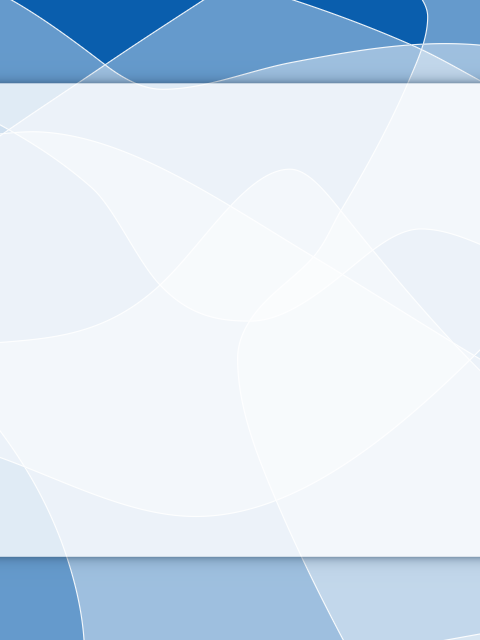
This background is drawn by a Shadertoy shader. Its source:

```glsl
// Overlapping translucent white sheets with thin bright curved edges on deep blue,
// covered by a wide milky panel that casts a soft shadow above and below.
// Every edge is a smooth chain of cubic spans; knots are (position, value, slope).

const vec3 DEEP_BLUE = vec3(0.04, 0.37, 0.68);
const vec3 SHADOW = vec3(0.16, 0.27, 0.38);
const vec3 WHITE = vec3(1.0);
const float SHEET_ALPHA = 0.37;
const float PANEL_ALPHA = 0.80;
const float PANEL_TOP = 0.1735;
const float PANEL_BOTTOM = 1.160;

// Cubic between two knots, continued straight outside them
float span(float x, vec3 a, vec3 b) {
    float w = b.x - a.x;
    float t = clamp((x - a.x) / w, 0.0, 1.0);
    float s = t * t * (3.0 - 2.0 * t);
    float bend = t * (1.0 - t) * w * ((1.0 - t) * a.z - t * b.z);
    return mix(a.y, b.y, s) + bend + min(x - a.x, 0.0) * a.z + max(x - b.x, 0.0) * b.z;
}

float curve3(float x, vec3 a, vec3 b, vec3 c) {
    return x < b.x ? span(x, a, b) : span(x, b, c);
}

float curve5(float x, vec3 a, vec3 b, vec3 c, vec3 d, vec3 e) {
    return x < c.x ? curve3(x, a, b, c) : curve3(x, c, d, e);
}

// Signed distance in pixels from an implicit edge
float edgeDistance(float f) {
    return f / max(length(vec2(dFdx(f), dFdy(f))), 1e-6);
}

float inside(float d) {
    return clamp(d + 0.5, 0.0, 1.0);
}

float stroke(float d, float halfWidth) {
    return clamp(halfWidth + 0.5 - abs(d), 0.0, 1.0);
}

vec3 addSheet(vec3 col, float mask) {
    return mix(col, WHITE, SHEET_ALPHA * mask);
}

void mainImage(out vec4 fragColor, in vec2 fragCoord) {
    // Width runs 0 to 1, depth from the top runs 0 to 4/3
    vec2 uv = fragCoord / iResolution.xy;
    vec2 p = vec2(uv.x, (1.0 - uv.y) * 4.0 / 3.0);
    float x = p.x, y = p.y;

    // Curves spanning the width
    float ribbonTop = curve5(x, vec3(0.024, 0.0, 0.57), vec3(0.219, 0.135, 0.77),
        vec3(0.339, 0.186, 0.0), vec3(0.608, 0.130, -0.19), vec3(1.0, 0.094, 0.09));
    vec3 dive = vec3(0.330, 0.590, 1.1);
    float ribbonLow = x < dive.x
        ? curve3(x, vec3(0.0, 0.260, 0.55), vec3(0.191, 0.391, 0.88), dive)
        : curve5(x, dive, vec3(0.521, 0.669, 0.0), vec3(0.712, 0.573, -0.8),
            vec3(0.877, 0.477, 0.0), vec3(1.0, 0.509, 0.42));
    float leftRoof = curve3(x, vec3(0.0, 0.283, -0.70), vec3(0.219, 0.135, -0.68),
        vec3(0.424, 0.0, -0.65));
    float rightRoof = curve3(x, vec3(0.611, 0.0, 0.33), vec3(0.858, 0.094, 0.44),
        vec3(1.0, 0.168, 0.55));
    float bowl = curve3(x, vec3(0.0, 0.953, 0.36), vec3(0.408, 1.076, 0.0),
        vec3(1.0, 0.729, -1.0));
    float slope = curve5(x, vec3(0.0, 0.279, -0.1), vec3(0.087, 0.275, 0.06),
        vec3(0.226, 0.304, 0.34), vec3(0.653, 0.535, 0.6), vec3(1.0, 0.748, 0.6));
    float hill = curve5(x, vec3(0.0, 0.7135, -0.08), vec3(0.333, 0.594, -0.93),
        vec3(0.604, 0.3525, 0.0), vec3(0.710, 0.439, 1.25), vec3(1.0, 0.772, 1.0));
    float corner = 1.333 - 0.18 * (x - 0.932);

    // Curves running down the canvas
    vec3 waist = vec3(0.535, 0.653, -0.85);
    float sweep = y < waist.x
        ? curve5(y, vec3(0.0, 0.880, 0.6), vec3(0.035, 0.891, 0.0),
            vec3(0.170, 0.851, -0.43), vec3(0.439, 0.710, -0.6), waist)
        : curve5(y, waist, vec3(0.625, 0.556, -1.0), vec3(0.747, 0.495, 0.0),
            vec3(1.049, 0.578, 0.43), vec3(1.333, 0.715, 0.53));
    float leftArc = curve3(y, vec3(0.8976, 0.0, 0.75), vec3(1.16, 0.139, 0.33),
        vec3(1.333, 0.175, 0.07));

    // Positive distances lie below or to the right of an edge
    float d[10] = float[10](
        edgeDistance(y - ribbonTop), edgeDistance(y - ribbonLow),
        edgeDistance(y - leftRoof), edgeDistance(y - rightRoof),
        edgeDistance(y - bowl), edgeDistance(y - slope),
        edgeDistance(y - hill), edgeDistance(y - corner),
        edgeDistance(x - sweep), edgeDistance(x - leftArc));

    // Translucent sheets
    vec3 col = addSheet(DEEP_BLUE, inside(d[0]) * inside(-d[1]));
    col = addSheet(col, inside(d[2]) * inside(d[3]) * inside(-d[4]));
    col = addSheet(col, inside(d[5]) * inside(d[9]));
    col = addSheet(col, inside(d[6]));
    col = addSheet(col, inside(d[7]));
    col = addSheet(col, inside(d[8]));

    // Bright edges
    float lines = 0.0;
    for (int i = 0; i < 10; i++) lines = max(lines, stroke(d[i], 0.0012 * iResolution.x));
    col = mix(col, WHITE, 0.9 * lines);

    // Panel and its shadow
    float outsidePanel = max(PANEL_TOP - y, y - PANEL_BOTTOM);
    float shade = 0.45 * exp(-max(outsidePanel, 0.0) / 0.010);
    float panel = inside(-outsidePanel * iResolution.y * 0.75);
    vec3 shaded = mix(col, SHADOW, shade);
    fragColor = vec4(mix(shaded, mix(col, WHITE, PANEL_ALPHA), panel), 1.0);
}
```
